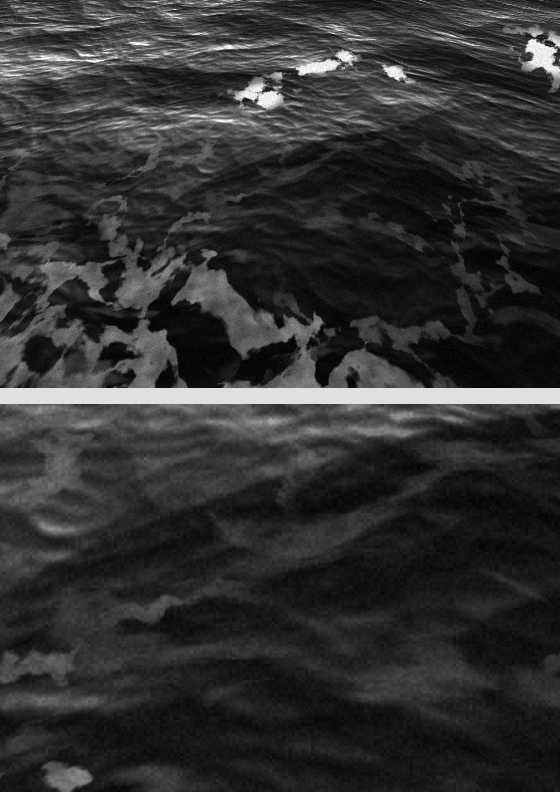
Top: the whole. Bottom: its middle third, enlarged.
A Shadertoy shader for this texture:

```glsl
// Dark, choppy sea in monochrome: receding ripples, breaking crests, lacy foam and film grain.

const float HORIZON = 1.5;        // height of the vanishing line, in canvas heights
const float DEPTH_STRETCH = 1.2;  // how fast the water recedes
const float PEAK_X = 0.92;        // where the swell lines bend over
const float NEAR_TONE = 0.05;
const float FAR_TONE = 0.26;
const float RIPPLE_CONTRAST = 0.19;
const float SWELL_CONTRAST = 1.3;
const float FOAM_TONE = 0.41;
const float LACE_TONE = 0.36;
const float SPRAY_TONE = 0.92;
const float GRAIN = 0.06;
const float GRAIN_CELLS = 354.0;  // grains per canvas height

// Breaking crests: centre xy, radii zw
const vec4 BREAKERS[5] = vec4[5](
    vec4(0.67, 0.75, 0.085, 0.045),
    vec4(0.81, 0.825, 0.13, 0.022),
    vec4(0.89, 0.845, 0.04, 0.035),
    vec4(1.02, 0.81, 0.06, 0.022),
    vec4(1.41, 0.86, 0.11, 0.065));

vec2 hash2(vec2 p) {
    vec3 q = fract(p.xyx * vec3(0.1031, 0.1030, 0.0973));
    q += dot(q, q.yzx + 33.33);
    return fract((q.xx + q.yz) * q.zy);
}

vec2 latticeGradient(vec2 cell) {
    float angle = 6.2832 * hash2(cell).x;
    return vec2(cos(angle), sin(angle));
}

float noise(vec2 p) {
    vec2 i = floor(p), f = p - i;
    vec2 u = f * f * f * (f * (f * 6.0 - 15.0) + 10.0);
    vec2 e = vec2(1.0, 0.0);
    float low = mix(dot(latticeGradient(i), f),
                    dot(latticeGradient(i + e), f - e), u.x);
    float high = mix(dot(latticeGradient(i + e.yx), f - e.yx),
                     dot(latticeGradient(i + 1.0), f - 1.0), u.x);
    return mix(low, high, u.y);
}

mat2 turn(float a) {
    return mat2(cos(a), sin(a), -sin(a), cos(a));
}

// Soft fractal noise, centred on 0.5
float fbm(vec2 p) {
    float sum = 0.5, amp = 0.5;
    for (int i = 0; i < 5; i++) {
        sum += amp * noise(p);
        p = turn(0.6) * p * 2.03 + 17.3;
        amp *= 0.5;
    }
    return sum;
}

// Sharp-crested waves; every octave is equally steep
float waveHeight(vec2 w) {
    w += 0.06 * vec2(noise(w * 3.0), noise(w * 3.0 + 31.0));
    float sum = 0.0, freq = 2.2;
    for (int i = 0; i < 5; i++) {
        float tilt = 0.3 * sin(float(i) * 2.4);
        vec2 q = turn(tilt) * (w * vec2(0.6, 1.0)) * freq;
        sum -= 2.0 * abs(noise(q + float(i) * 19.7)) / freq;
        freq *= 2.1;
    }
    return sum;
}

// Screen position to water plane, with swell lines sloping away from the peak
vec2 toWater(vec2 p) {
    float d = 1.0 / (HORIZON - p.y);
    float x = p.x - PEAK_X;
    float bend = 0.15 * sqrt(x * x + 0.02) + 0.1 * x;
    return vec2((p.x - 0.72) * d, DEPTH_STRETCH * d * (1.0 + bend * d));
}

float breakerAt(vec2 p) {
    float best = -9.0;
    for (int i = 0; i < 5; i++) {
        vec4 b = BREAKERS[i];
        vec2 q = turn(b.x < PEAK_X ? -0.2 : 0.4) * (p - b.xy);
        best = max(best, 1.0 - length(q / b.zw));
    }
    return best;
}

void mainImage(out vec4 fragColor, in vec2 fragCoord) {
    vec2 p = fragCoord / iResolution.y;
    vec2 w = toWater(p);

    // Water: tone by distance, large swells, then slope lighting
    float tone = mix(NEAR_TONE, FAR_TONE, smoothstep(0.2, 1.0, p.y));
    tone *= 1.15 - 0.33 * p.x;
    tone *= exp(SWELL_CONTRAST * noise(w * vec2(1.4, 2.8) + 5.0));
    vec2 stepAway = vec2(0.003, 0.011);
    float slope = (waveHeight(w) - waveHeight(w + stepAway)) / stepAway.y;
    float light = clamp(RIPPLE_CONTRAST * slope, -1.6, 1.3);
    tone *= exp(light);

    // Thin broken veins and streaks of foam on the middle water
    vec2 drift = w + 0.08 * vec2(noise(w * 5.0), noise(w * 5.0 + 9.0));
    float fine = fbm(w * 26.0);
    float vein = abs(2.0 * fbm(drift * 3.6 + 40.0) - 1.0);
    float lace = 1.0 - smoothstep(0.02, 0.085, vein + 0.25 * (0.5 - fine));
    lace *= smoothstep(0.42, 0.62, fbm(w * 2.3 + 70.0));
    float streak = smoothstep(0.6, 0.72, fbm(drift * vec2(4.0, 11.0) + 12.0));
    float midBand = 1.0 - smoothstep(0.58, 0.85, p.y);
    float veil = max(lace, 0.6 * streak) * midBand * (1.0 - 0.35 * p.x);
    tone = mix(tone, LACE_TONE * (0.5 + fine), 0.85 * veil);

    // Foam sheet with dark holes in the near left
    float shore = 0.43 - 0.28 * p.x * p.x - p.y;
    float region = smoothstep(-0.04, 0.09, shore + 0.3 * (fbm(w * 4.0 + 3.0) - 0.5));
    float web = 1.0 - 2.0 * abs(2.0 * fbm(drift * 6.0 + 8.0) - 1.0);
    float field = 0.6 * fbm(drift * 11.0 + 25.0) + 0.3 * web;
    float foam = smoothstep(0.0, 0.08, field - mix(0.9, 0.45, region));
    float foamTone = FOAM_TONE * (0.3 + 0.8 * fine + 0.6 * fbm(w * 6.0 + 50.0));
    tone = mix(tone, foamTone * (1.0 + 0.15 * light), 0.93 * foam);

    // White spray on the breaking crests
    float crest = breakerAt(p);
    float burst = crest + 2.6 * (fbm(p * vec2(22.0, 32.0)) - 0.5);
    float spray = smoothstep(0.15, 0.6, burst) * smoothstep(-1.0, 0.0, crest);
    tone = mix(tone, mix(0.45, SPRAY_TONE, smoothstep(0.0, 0.5, crest)), spray);

    // Film grain
    vec2 grain = hash2(floor(p * GRAIN_CELLS) + 7.0);
    tone += GRAIN * (grain.x + grain.y - 1.0) * (0.4 + tone);
    fragColor = vec4(vec3(clamp(tone + 0.012, 0.0, 1.0)), 1.0);
}
```
